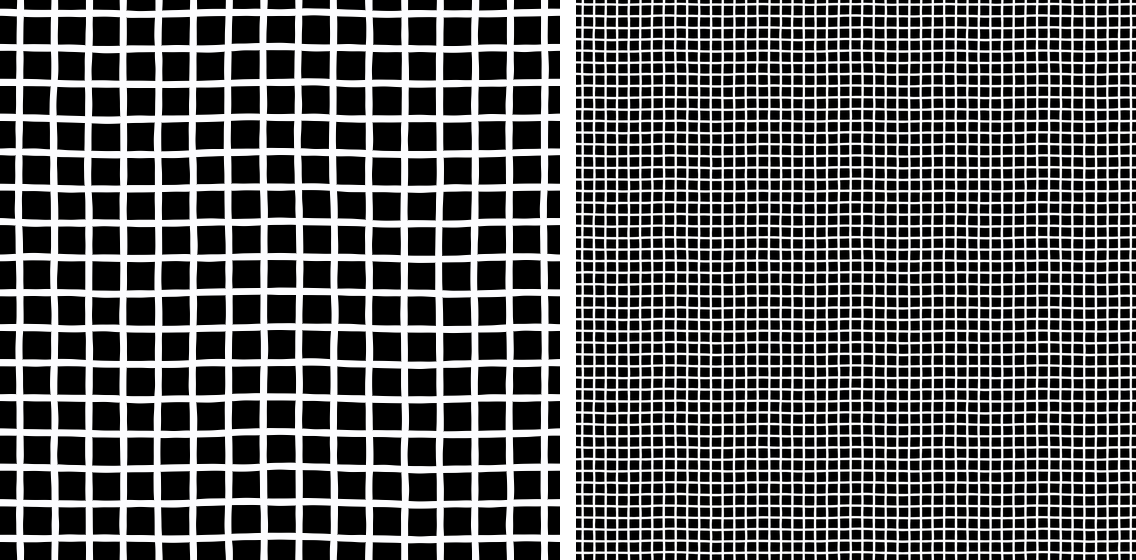
Left: one tile. Right: repeated 3 by 3.
Give the GLSL for this pattern, as a Shadertoy shader.

```glsl
// A 16 by 16 grid of white, slightly hand-drawn lines over black squares.
// Each line is a distance band whose centre drifts with wrapping value noise,
// so the squares lean and vary a little while the canvas tiles seamlessly.

const float CELLS = 16.0;

float hash(vec2 p) {
    vec3 q = fract(vec3(p.xyx) * 0.1031);
    q += dot(q, q.yzx + 33.33);
    return fract((q.x + q.y) * q.z);
}

// Value noise in -1..1 that repeats after the given whole period
float wrapNoise(vec2 p, vec2 period, float seed) {
    vec2 i = floor(p);
    vec2 f = p - i;
    f = f * f * (3.0 - 2.0 * f);
    vec2 a = mod(i, period) + seed;
    vec2 b = mod(i + 1.0, period) + seed;
    float low = mix(hash(a), hash(vec2(b.x, a.y)), f.x);
    float high = mix(hash(vec2(a.x, b.y)), hash(b), f.x);
    return 2.0 * mix(low, high, f.y) - 1.0;
}

// Coverage of the nearest line; across and along are in cell units
float lineCoverage(float across, float along, float seed, float pixel) {
    float id = floor(across + 0.5);
    vec2 site = vec2(id, along);

    // Broad drift shared by neighbours, then small jitter at each crossing
    float drift = 0.045 * wrapNoise(site / 4.0, vec2(CELLS / 4.0), seed);
    drift += 0.022 * wrapNoise(site, vec2(CELLS), seed + 37.0);

    // Faint unevenness of the stroke width
    float halfWidth = 0.101 + 0.006 * wrapNoise(vec2(id, along * 3.0), vec2(CELLS, CELLS * 3.0), seed + 71.0);
    float edge = abs(across - id - drift) - halfWidth;
    return clamp(0.5 - edge / pixel, 0.0, 1.0);
}

void mainImage(out vec4 fragColor, in vec2 fragCoord) {
    vec2 cell = fragCoord / iResolution.xy * CELLS;
    vec2 pixel = CELLS / iResolution.xy;

    float vertical = lineCoverage(cell.x - 0.54, cell.y, 5.0, pixel.x);
    float horizontal = lineCoverage(cell.y - 0.62, cell.x, 113.0, pixel.y);
    float ink = max(vertical, horizontal);

    fragColor = vec4(mix(vec3(0.0), vec3(0.99, 0.99, 0.995), ink), 1.0);
}
```
